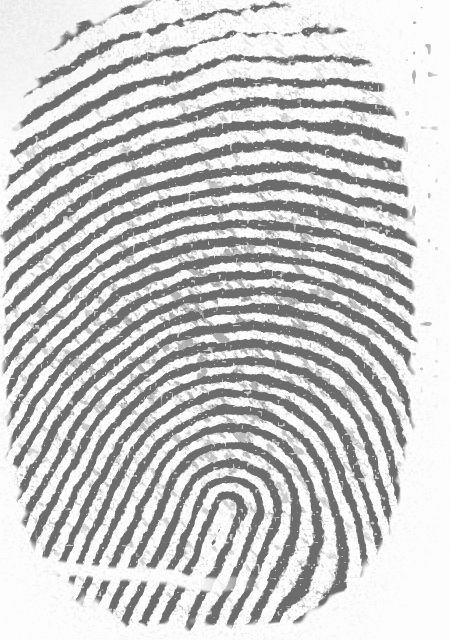
Reproduce this pattern procedurally as a Shadertoy shader.

```glsl
// Draws an inked print of arched ridges curling around a low core, on white paper.
#define CORE vec2(0.358, 0.206)
#define AXIS vec2(-0.419, -0.908)
#define PITCH 0.02656
#define DELTA vec2(0.573, 0.062)
#define PAD_CENTER vec2(0.325, 0.512)
#define PAD_SIZE vec2(0.324, 0.497)
#define RIDGE_WIDTH 0.255
#define EDGE_GRAIN 0.20
#define SMUDGE 0.55
#define INK 0.425
#define PAPER 0.992

float hash(vec2 p) {
    vec3 h = fract(p.xyx * vec3(0.1031, 0.1030, 0.0973));
    h += dot(h, h.yzx + 33.33);
    return fract((h.x + h.y) * h.z);
}

float noise(vec2 p) {
    vec2 cell = floor(p), f = fract(p);
    f = f * f * (3.0 - 2.0 * f);
    return mix(mix(hash(cell), hash(cell + vec2(1, 0)), f.x),
               mix(hash(cell + vec2(0, 1)), hash(cell + vec2(1, 1)), f.x), f.y);
}

float fbm(vec2 p) {
    float sum = 0.0, weight = 0.5;
    for (int i = 0; i < 3; i++) {
        sum += weight * noise(p);
        p = p * 2.03 + 17.7;
        weight *= 0.5;
    }
    return sum / 0.875;
}

// Ridge count outward from the core; whole numbers lie on ridge centres
float ridgePhase(vec2 p) {
    vec2 q = p - CORE;
    float dist = length(q - AXIS * max(dot(q, AXIS), 0.0));
    float phase = (dist - 0.0182) / PITCH;
    float far = max(dist - 0.43, 0.0);
    phase -= 22.3 * far * far;                                // wider spacing at the top
    phase -= 4.0 * q.x * smoothstep(-0.026, 0.325, q.y);      // arches tilt to the right
    vec2 fromDelta = p - DELTA;
    phase -= 2.5 * exp(-dot(fromDelta, fromDelta) / 0.0137);  // flanks part at the delta
    return phase + 0.35 * (noise(p * 11.0) - 0.5) + 0.16 * (noise(p * 38.0) - 0.5);
}

// Positive inside the inked area
float padInside(vec2 p) {
    vec2 e = abs(p - PAD_CENTER) / PAD_SIZE;
    return 1.0 - pow(dot(e * e, e), 1.0 / 3.0);
}

// Pale crease across the lower left
float crease(vec2 p) {
    float y = 0.113 - 0.1 * (p.x - 0.1) + 0.012 * (noise(p * 30.0) - 0.5);
    float band = 1.0 - smoothstep(0.007, 0.014, abs(p.y - y));
    return band * (1.0 - smoothstep(0.30, 0.42, p.x));
}

void mainImage(out vec4 fragColor, in vec2 fragCoord) {
    vec2 p = fragCoord / iResolution.y;
    float grain = fbm(p * 170.0) - 0.5;
    float fine = noise(p * 400.0);
    float patches = fbm(p * 26.0);
    float inside = padInside(p);
    float top = smoothstep(0.74, 0.98, p.y);

    // Heavier ink in the middle, thin and broken ridges near the rim
    float heart = exp(-dot(p - vec2(0.36, 0.50), p - vec2(0.36, 0.50)) / 0.07);
    float halfWidth = RIDGE_WIDTH - 0.04 + 0.05 * heart - 0.045 * top;
    halfWidth += 0.10 * (patches - 0.5) + EDGE_GRAIN * grain;
    float dotted = smoothstep(0.84, 0.96, p.y) * smoothstep(0.12, 0.24, p.x);
    halfWidth -= 0.20 * dotted * noise(p * 75.0);

    float phase = ridgePhase(p);
    float offset = abs(fract(phase + 0.5) - 0.5);
    float soft = max(0.05, 0.8 / (iResolution.y * PITCH));
    float ridge = 1.0 - smoothstep(halfWidth - soft, halfWidth + soft, offset);

    // Ragged rim and crease
    float rim = smoothstep(0.0, 0.025, inside + 0.05 * (noise(p * 60.0) - 0.55));
    float inked = rim * (1.0 - crease(p));

    // Diagonal grey streaks and speckle in the valleys
    vec2 slanted = vec2(p.x + p.y, (p.y - p.x) * 0.45);
    float streaks = fbm(slanted * 90.0);
    float cover = 0.30 + 0.36 * heart;
    float smudge = smoothstep(0.72 - 0.35 * cover, 0.92 - 0.35 * cover, streaks + 0.15 * (fine - 0.5));
    smudge *= SMUDGE * (0.45 + 0.55 * heart) * (1.0 - 0.45 * top);
    smudge += 0.22 * smoothstep(0.62, 0.9, fine) * smoothstep(0.38, 0.65, patches);

    // Small pores left open in the ridges
    float pores = smoothstep(0.82, 0.95, noise(p * 230.0 + 9.0)) * 0.65;
    float tone = max(ridge * (1.0 - pores), smudge) * inked;

    // Faint dust beyond the rim, and stray specks on the right
    float dust = smoothstep(0.60, 0.95, fine) * exp(-8.0 * max(-inside, 0.0));
    tone = max(tone, 0.09 * dust);
    float strays = smoothstep(0.87, 0.94, noise(p * 85.0)) * smoothstep(0.62, 0.65, p.x);
    tone = max(tone, 0.55 * strays * (1.0 - smoothstep(0.66, 0.70, p.x)) * smoothstep(0.3, 0.5, p.y));
    float corner = smoothstep(0.28, 0.0, length(p - vec2(0.0, 1.0)));
    tone = max(tone, 0.10 * corner * (0.5 + fine));

    fragColor = vec4(vec3(mix(PAPER, INK, clamp(tone, 0.0, 1.0))), 1.0);
}
```
